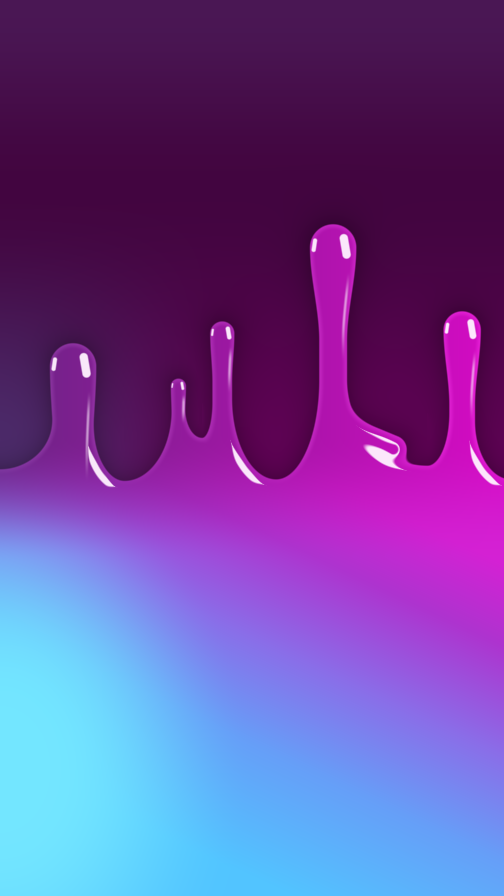
A WebGL 1 fragment shader for this background:

```glsl
precision highp float;
uniform vec2 u_resolution;

const float ASPECT = 1.77;
const int DROPS = 5;

// Liquid colours, from upper right to lower left
const vec3 MAGENTA = vec3(0.83, 0.13, 0.83);
const vec3 PURPLE = vec3(0.68, 0.20, 0.81);
const vec3 VIOLET = vec3(0.54, 0.43, 0.91);
const vec3 BLUE = vec3(0.40, 0.62, 0.97);
const vec3 SKY = vec3(0.32, 0.77, 1.0);
const vec3 CYAN = vec3(0.45, 0.90, 1.0);
const vec3 DROP_LEFT = vec3(0.42, 0.14, 0.52);
const vec3 DROP_RIGHT = vec3(0.84, 0.04, 0.77);

// Backdrop colours
const vec3 DARK_TOP = vec3(0.29, 0.09, 0.33);
const vec3 DARK_MID = vec3(0.26, 0.02, 0.25);
const vec3 DARK_LEFT = vec3(0.30, 0.17, 0.42);
const vec3 DARK_RIGHT = vec3(0.37, 0.01, 0.33);

const vec2 SHOULDER_A = vec2(0.682, 0.922);
const vec2 SHOULDER_B = vec2(0.779, 0.882);
const float SHOULDER_RADIUS = 0.028;
const float GLINT_DEPTH = 0.015;

vec4 drops[DROPS];       // centre x, head y, head radius, neck radius
vec2 fillets[DROPS];     // heights of the left and right flanks
vec2 valleys[DROPS + 1]; // lowest points between the drops

void placeDrops() {
  drops[0] = vec4(0.145, 1.046, 0.046, 0.038);
  drops[1] = vec4(0.354, 1.007, 0.015, 0.0135);
  drops[2] = vec4(0.441, 1.111, 0.024, 0.0195);
  drops[3] = vec4(0.661, 1.281, 0.046, 0.0276);
  drops[4] = vec4(0.917, 1.118, 0.037, 0.0255);
  fillets[0] = vec2(0.104, 0.127);
  fillets[1] = vec2(0.14, 0.058);
  fillets[2] = vec2(0.07, 0.16);
  fillets[3] = vec2(0.196, 0.17);
  fillets[4] = vec2(0.104, 0.115);
  valleys[0] = vec2(0.0, 0.843);
  valleys[1] = vec2(0.247, 0.820);
  valleys[2] = vec2(0.401, 0.905);
  valleys[3] = vec2(0.548, 0.823);
  valleys[4] = vec2(0.848, 0.850);
  valleys[5] = vec2(1.014, 0.823);
}

float ramp(float a, float b, float x) {
  return clamp((x - a) / (b - a), 0.0, 1.0);
}

float segmentDistance(vec2 p, vec2 a, vec2 b) {
  vec2 ab = b - a;
  return length(p - a - ab * clamp(dot(p - a, ab) / dot(ab, ab), 0.0, 1.0));
}

float smoothMin(float a, float b, float k) {
  float h = max(k - abs(a - b), 0.0) / k;
  return min(a, b) - h * h * k * 0.25;
}

float dropWidth(float y, vec4 drop) {
  return mix(drop.w, drop.z, smoothstep(drop.y - 4.0 * drop.z, drop.y, y));
}

// Round-headed column with an elliptical flank down to the valley
float dropDistance(vec2 p, vec4 drop, vec2 valley, float rise) {
  float side = abs(p.x - drop.x);
  float reach = abs(valley.x - drop.x);
  float d = length(vec2(side, max(p.y - drop.y, 0.0))) - dropWidth(p.y, drop);
  if (side > reach || p.y > valley.y + rise) return d;
  vec2 radii = vec2(reach - drop.w, rise);
  vec2 q = vec2(max(radii.x - d, 0.0), valley.y + rise - p.y) / radii;
  float l = length(q);
  return (1.0 - l) * l / max(length(q / radii), 0.001);
}

float liquidDistance(vec2 p) {
  float d = 10.0;
  for (int i = 0; i < DROPS; i++) {
    bool right = p.x > drops[i].x;
    vec2 valley = right ? valleys[i + 1] : valleys[i];
    float rise = right ? fillets[i].y : fillets[i].x;
    d = min(d, dropDistance(p, drops[i], valley, rise));
  }
  float shoulder = segmentDistance(p, SHOULDER_A, SHOULDER_B) - SHOULDER_RADIUS;
  return smoothMin(d, shoulder, 0.025);
}

vec3 backdropColor(vec2 p) {
  vec3 high = mix(DARK_MID, DARK_TOP, smoothstep(1.4, 1.77, p.y));
  vec3 low = mix(DARK_LEFT, DARK_RIGHT, smoothstep(0.0, 0.5, p.x));
  return mix(low, high, smoothstep(0.85, 1.4, p.y));
}

vec3 liquidColor(vec2 p) {
  float t = ASPECT - p.y - 0.47 * p.x;
  vec3 color = mix(MAGENTA, PURPLE, ramp(0.645, 0.806, t));
  color = mix(color, VIOLET, ramp(0.806, 1.025, t));
  color = mix(color, BLUE, ramp(1.025, 1.233, t));
  color = mix(color, SKY, ramp(1.233, 1.5, t));
  float glow = 1.0 - smoothstep(0.1, 0.5, length((p - vec2(0.0, 0.25)) * vec2(1.0, 0.8)));
  color = mix(color, CYAN, glow);
  return mix(color, mix(DROP_LEFT, DROP_RIGHT, p.x), smoothstep(0.66, 0.91, p.y));
}

// White reflections on heads, right sides and feet
float glints(vec2 p, float d, float aa) {
  float light = 0.0;
  for (int i = 0; i < DROPS; i++) {
    vec4 drop = drops[i];
    vec2 q = (p - drop.xy) / drop.z;
    float soft = aa / drop.z;
    float big = segmentDistance(q, vec2(0.46, 0.4), vec2(0.58, -0.3)) - 0.18;
    float small = segmentDistance(q, vec2(-0.78, 0.3), vec2(-0.84, -0.1)) - 0.09;
    light = max(light, 1.0 - smoothstep(-soft, soft, min(big, small)));

    float width = dropWidth(p.y, drop);
    float streak = 1.0 - smoothstep(0.0, 0.005, abs(p.x - drop.x - 0.72 * width));
    float span = smoothstep(-5.0, -3.0, q.y) * (1.0 - smoothstep(-2.2, -1.0, q.y));
    light = max(light, 0.6 * streak * span);

    vec2 valley = valleys[i + 1];
    float foot = valley.x - drop.x - drop.w;
    float along = (p.x - drop.x - drop.w) / foot;
    float taper = (1.0 - smoothstep(0.03, 0.09, p.y - valley.y)) * (1.0 - smoothstep(0.4, 0.85, along));
    float line = abs(d + GLINT_DEPTH) - 0.008 * taper + 0.002;
    float owned = step(drop.x, p.x) * step(p.x, valley.x) * step(0.04, foot);
    light = max(light, owned * (1.0 - smoothstep(-aa, aa, line)));
  }
  return light;
}

void main() {
  vec2 p = gl_FragCoord.xy / u_resolution * vec2(1.0, ASPECT);
  float aa = 1.0 / u_resolution.x;
  placeDrops();
  float d = liquidDistance(p);

  // Soft shadow behind the drops
  vec3 dark = backdropColor(p) * (1.0 - 0.22 * exp(-max(d, 0.0) / 0.025));

  // Pale rim and reflections inside them
  vec3 liquid = liquidColor(p);
  float rim = smoothstep(-0.012, 0.0, d) * smoothstep(0.78, 0.9, p.y);
  liquid += 0.07 * rim;
  liquid = mix(liquid, vec3(1.0, 0.95, 1.0), 0.95 * glints(p, d, aa));

  gl_FragColor = vec4(mix(liquid, dark, smoothstep(-aa, aa, d)), 1.0);
}
```
